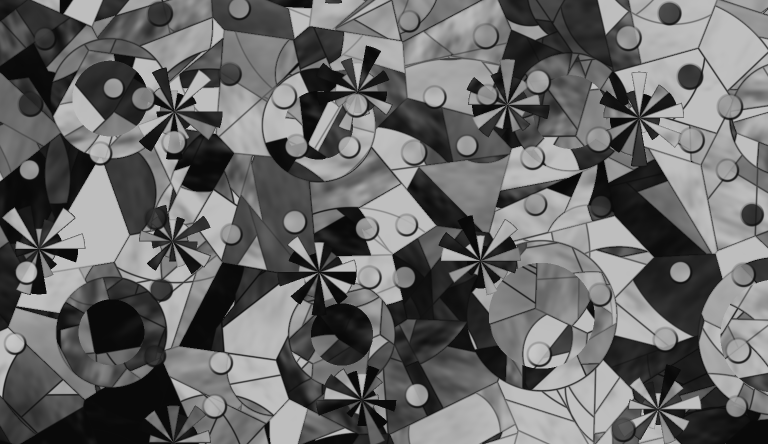
Write a Shadertoy shader that draws this pattern.

```glsl
float hash(vec2 p) {
    vec3 q = fract(p.xyx * vec3(0.1031, 0.1030, 0.0973));
    q += dot(q, q.yzx + 33.33);
    return fract((q.x + q.y) * q.z);
}

vec2 hash2(vec2 p) {
    return vec2(hash(p), hash(p + 47.3));
}

float noise(vec2 p) {
    vec2 i = floor(p), f = fract(p);
    f = f * f * (3.0 - 2.0 * f);
    return mix(mix(hash(i), hash(i + vec2(1, 0)), f.x),
               mix(hash(i + vec2(0, 1)), hash(i + 1.0), f.x), f.y);
}

vec2 direction(float turns) {
    return vec2(cos(6.2832 * turns), sin(6.2832 * turns));
}

// Voronoi cells, each sliced by straight and curved cuts.
// Returns the shard id and the distance to its border.
vec3 shatter(vec2 p, float seed) {
    const float size = 0.23;
    vec2 cell = floor(p / size), id = cell, nearest = vec2(9), second = vec2(9);
    for (int k = 0; k < 9; k++) {
        vec2 c = cell + vec2(k % 3 - 1, k / 3 - 1);
        vec2 r = p - size * (c + 0.1 + 0.8 * hash2(c + seed));
        if (dot(r, r) < dot(nearest, nearest)) {
            second = nearest;
            nearest = r;
            id = c + seed;
        } else if (dot(r, r) < dot(second, second)) {
            second = r;
        }
    }
    float border = dot(0.5 * (nearest + second), normalize(second - nearest));
    for (int k = 0; k < 4; k++) {
        vec2 axis = direction(hash(id + 5.7));
        float shift = 0.1 * (hash(id + 9.1) - 0.5);
        float radius = 0.09 + 0.25 * hash(id + 3.9);
        float cut = hash(id + 12.4) < 0.6
            ? dot(nearest, axis) - shift
            : length(nearest - axis * (radius + shift)) - radius;
        border = min(border, abs(cut));
        id += cut > 0.0 ? vec2(13.7, 5.3) : vec2(3.1, 19.9);
    }
    return vec3(id, border);
}

float mosaic(vec2 p) {
    float pixel = 0.7 / iResolution.y;

    // Large overlapping rounds reseed the shards inside them
    vec2 cell = floor(p / 0.5);
    vec2 q = p - 0.5 * (cell + 0.4 + 0.2 * hash2(cell + 71.0));
    float round1 = length(q) - 0.12 - 0.07 * hash(cell + 83.0);
    float seed = round1 < 0.0 ? 31.0 : 0.0;
    seed += round1 < -0.05 && hash(cell + 8.0) < 0.6 ? 23.0 : 0.0;
    vec3 shard = shatter(p + 0.06 * seed, seed);
    float border = min(shard.z, min(abs(round1), seed > 23.5 || seed < 1.0
        ? 1.0 : abs(round1 + 0.05)));
    vec2 id = shard.xy;
    float value = hash(id + 61.0);

    // Starbursts of thin pointed blades
    cell = floor(p / 0.36 + 0.37);
    q = p - 0.36 * (cell + 0.13 + 0.3 * (hash2(cell + 101.0) - 0.5));
    float sector = (atan(q.y, q.x) / 6.2832 + 0.5) * 18.0;
    float blade = floor(sector);
    float reach = 0.03 + 0.08 * hash(cell * 7.0 + blade);
    if (hash(cell + 113.0) < 0.62 && length(q) < reach) {
        id = cell * 3.0 + blade * 2.3;
        value = mod(blade, 2.0) < 0.5 ? 0.25 * hash(id) : 0.45 + 0.5 * hash(id);
        float side = 0.5 - abs(fract(sector) - 0.5);
        border = min(0.35 * length(q) * side, reach - length(q));
    }

    // Broad light, then cloudy streaks within each shard
    float light = noise(p * 2.3 + 4.0) - 0.5;
    light += 0.55 * smoothstep(-0.1, 1.1, p.x) + 0.35 * p.y - 0.58;
    vec2 along = direction(hash(id + 21.0));
    vec2 grain = vec2(dot(p, along), dot(p, vec2(-along.y, along.x)));
    float cloud = noise(grain * vec2(12, 34) + id) - 0.5;
    cloud += 0.5 * (noise(grain * vec2(45, 80) + id) - 0.5);
    value += 0.34 * light + 0.06 + cloud * mix(0.08, 0.42, pow(hash(id + 37.0), 2.0));
    float tone = 0.035 + 0.71 * smoothstep(-0.05, 0.95, value);

    // Dark seams of uneven strength
    float seam = 1.0 - smoothstep(0.0012 - pixel, 0.0018 + pixel, border);
    tone = mix(tone, 0.04, seam * mix(0.25, 1.0, hash(id + 53.0)));

    // Small discs with a shaded rim
    cell = floor(p / 0.145);
    q = p - 0.145 * (cell + 0.5 + 0.56 * (hash2(cell + 131.0) - 0.5));
    if (hash(cell + 149.0) < 0.62) {
        float disc = length(q) - 0.022 - 0.005 * hash(cell + 151.0);
        float pick = hash(cell + 163.0);
        float face = pick < 0.3 ? 0.08 + 0.6 * pick : 0.42 + 0.34 * pick;
        face += 0.12 * (noise(p * 40.0) - 0.5);
        face = mix(face, tone, 0.15);
        float shade = smoothstep(-0.6, 0.8, dot(normalize(q + 1e-5), vec2(0.6, -0.8)));
        float rim = 1.0 - smoothstep(0.0005, 0.0028 + pixel, abs(disc - 0.001));
        tone = mix(tone, face, 1.0 - smoothstep(-pixel, pixel, disc));
        tone = mix(tone, 0.05, rim * (0.2 + 0.7 * shade));
    }
    return tone;
}

void mainImage(out vec4 fragColor, in vec2 fragCoord) {
    // Four samples per pixel smooth the shard edges
    float tone = 0.0;
    for (int k = 0; k < 4; k++) {
        vec2 offset = 0.5 * vec2(k % 2, k / 2) - 0.25;
        tone += 0.25 * mosaic((fragCoord + offset) / iResolution.y);
    }
    fragColor = vec4(vec3(tone), 1.0);
}
```
